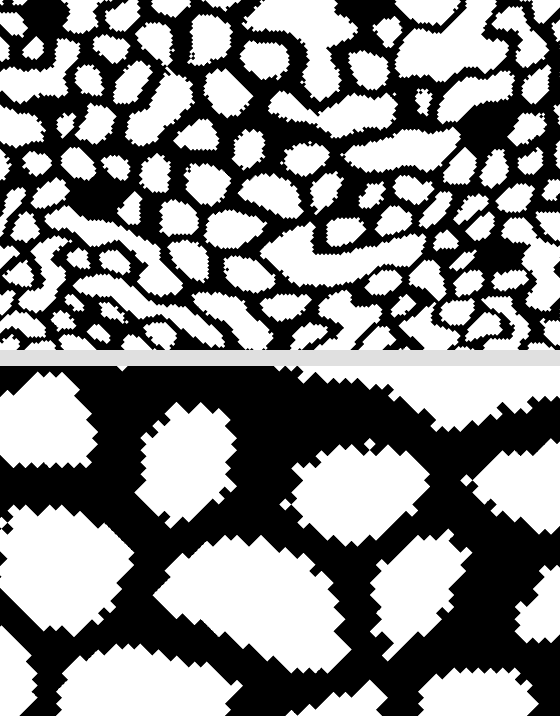
Top, the full canvas; bottom, a detail of the centre.
A WebGL 1 fragment shader for this pattern:

```glsl
precision highp float;
// Animal-hide pattern: white merging spots on black with finely toothed edges.

uniform vec2 u_resolution;

#define SPOT_DENSITY vec2(7.6, 10.4) // spots per canvas height, in x and y
#define SPOT_SHARE 0.815             // dominance a spot needs; higher = wider gaps
#define FALLOFF 6.0                  // higher = more angular spots
#define JITTER 0.56                  // scatter of the spot centres
#define MERGE_CHANCE 0.32            // chance that a spot may join a neighbour
#define BLANK_CHANCE 0.03            // chance of a missing spot
#define TOOTH_SIZE 0.0115            // width of the diamonds along the edges
#define TOOTH_NOISE 0.10             // raggedness of the edges
#define BACKGROUND vec3(0.0)
#define SPOT_COLOR vec3(1.0)

vec3 hash3(vec2 p) {
    vec3 q = fract(p.xyx * vec3(0.1031, 0.1030, 0.0973));
    q += dot(q, q.yxz + 33.33);
    return fract((q.xxy + q.yzz) * q.zyx);
}

// Centre of the diamond-shaped tile that holds p.
vec2 snapToDiamond(vec2 p, out vec2 tile) {
    tile = floor(vec2(p.x + p.y, p.x - p.y) / TOOTH_SIZE);
    vec2 centre = (tile + 0.5) * TOOTH_SIZE;
    return 0.5 * vec2(centre.x + centre.y, centre.x - centre.y);
}

// Layered sines that vary the size and lean of the spots.
vec2 warp(vec2 p) {
    p.y = 0.5 + (p.y - 0.5) * (1.0 + 0.15 * cos(5.0 * p.x - 0.5));
    p += 0.05 * sin(5.0 * p - vec2(0.5, 0.3));
    p += 0.05 * sin(4.3 * p.yx + vec2(1.0, 4.0));
    p += 0.007 * sin(37.0 * p.yx + vec2(0.0, 2.0));
    return p;
}

// Share of the strongest spot group among all nearby cellular weights.
float spotDominance(vec2 p) {
    vec2 home = floor(p);
    vec4 groups = vec4(0.0);
    float total = 0.0001;
    for (int j = -1; j <= 1; j++) {
        for (int i = -1; i <= 1; i++) {
            vec2 cell = home + vec2(float(i), float(j));
            vec3 rnd = hash3(cell + 57.0);
            vec3 pick = hash3(cell + 191.0);

            // Rows are staggered like bricks, then scattered.
            vec2 seed = cell + 0.5 + JITTER * (rnd.xy - 0.5);
            seed.x += 0.5 * mod(cell.y, 2.0) - 0.25;
            vec2 d = p - seed;
            float weight = exp(-FALLOFF * dot(d, d));

            // Equal groups join; neighbours differ unless picked at random.
            float group = mod(cell.x, 2.0) + 2.0 * mod(cell.y, 2.0);
            if (pick.x < MERGE_CHANCE) group = floor(pick.y * 4.0);
            if (pick.z < BLANK_CHANCE) group = 9.0;
            vec4 member = step(abs(vec4(0.0, 1.0, 2.0, 3.0) - group), vec4(0.5));
            groups += weight * member;
            total += weight;
        }
    }
    return max(max(groups.x, groups.y), max(groups.z, groups.w)) / total;
}

float spotMask(vec2 p) {
    vec2 tile;
    vec2 snapped = snapToDiamond(p, tile);
    float ragged = TOOTH_NOISE * (hash3(tile + 400.0).x - 0.5);
    return step(SPOT_SHARE, spotDominance(warp(snapped) * SPOT_DENSITY) + ragged);
}

void main() {
    // Four samples per pixel smooth the edges.
    float coverage = 0.0;
    for (int j = 0; j < 2; j++) {
        for (int i = 0; i < 2; i++) {
            vec2 offset = 0.5 * vec2(float(i), float(j)) - 0.25;
            coverage += 0.25 * spotMask((gl_FragCoord.xy + offset) / u_resolution.y);
        }
    }
    gl_FragColor = vec4(mix(BACKGROUND, SPOT_COLOR, coverage), 1.0);
}
```
